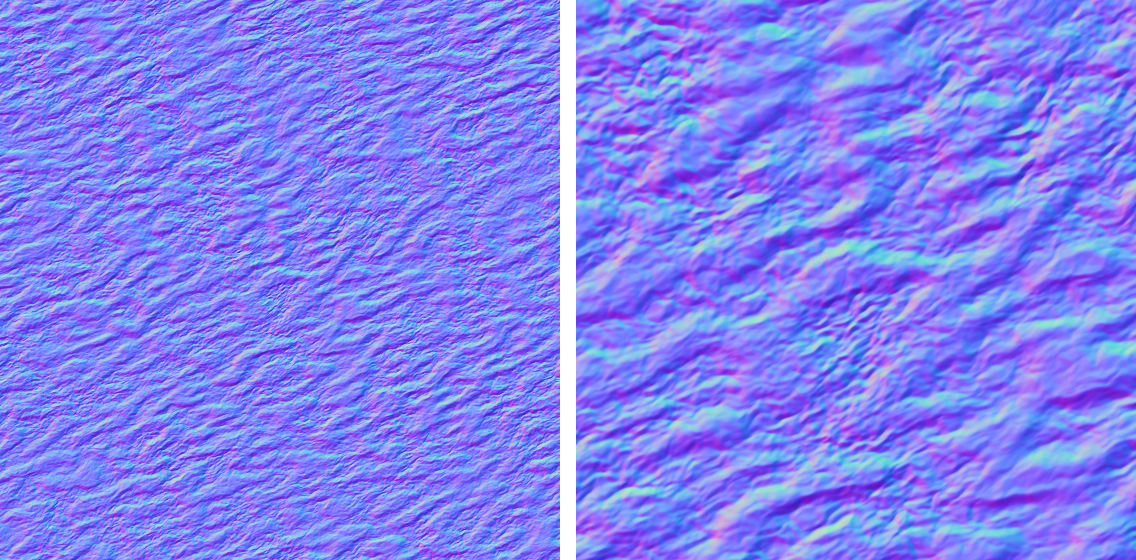
Left, the full canvas; right, a detail of the centre.
A three.js fragment shader for this texture map:

```glsl
// Tangent-space normal map of wrinkled, leathery ground.
// A height field of slanted flat-topped ridges, creased billows and fine grit
// is differentiated numerically, and its surface normal is stored as colour.

varying vec2 vUv;

const float TAU = 6.2831853;
const float GRAIN_ANGLE = 0.38;   // direction of the ridges
const float RELIEF = 1.20;        // overall steepness
const float SAMPLE_STEP = 0.0007; // distance used for the slopes

// Random unit vector for a lattice cell
vec2 cellGradient(vec2 cell, float seed) {
  float h = fract(sin(dot(cell, vec2(127.1, 311.7)) + seed * 17.3) * 43758.545);
  return vec2(cos(TAU * h), sin(TAU * h));
}

// Gradient noise, roughly -0.7 to 0.7
float gradientNoise(vec2 p, float seed) {
  vec2 i = floor(p);
  vec2 f = p - i;
  vec2 w = f * f * f * (f * (f * 6.0 - 15.0) + 10.0);
  vec2 e = vec2(0.0, 1.0);
  float a = dot(cellGradient(i, seed), f);
  float b = dot(cellGradient(i + e.yx, seed), f - e.yx);
  float c = dot(cellGradient(i + e.xy, seed), f - e.xy);
  float d = dot(cellGradient(i + e.yy, seed), f - e.yy);
  return mix(mix(a, b, w.x), mix(c, d, w.x), w.y);
}

// Puffy bumps parted by narrow creases; softness rounds the creases
float billow(vec2 p, float softness, float seed) {
  float n = gradientNoise(p, seed);
  return sqrt(n * n + softness * softness);
}

// Flat tops and flat floors joined by steep flanks
float plateau(vec2 p, float flank, float seed) {
  return smoothstep(-flank, flank, gradientNoise(p, seed) - 0.03);
}

vec2 rotate(vec2 p, float angle) {
  float c = cos(angle);
  float s = sin(angle);
  return vec2(c * p.x + s * p.y, c * p.y - s * p.x);
}

vec2 noiseOffset(vec2 p, float seed) {
  return vec2(gradientNoise(p, seed), gradientNoise(p, seed + 0.5));
}

// Bends the ridges gently and frays their outlines
vec2 bend(vec2 p) {
  return p + 0.020 * noiseOffset(p * 3.0, 1.0)
           + 0.006 * noiseOffset(p * 18.0, 2.0)
           + 0.0025 * noiseOffset(p * 80.0, 3.0);
}

// A layer scaled so that its weight sets the slope, whatever its frequency
float slopeLayer(float value, float weight, vec2 frequency) {
  return value * weight / frequency.y;
}

float surfaceHeight(vec2 uv) {
  vec2 p = rotate(bend(uv), GRAIN_ANGLE);
  vec2 ridgeFreq = vec2(18.0, 44.0);
  vec2 creaseFreq = vec2(46.0, 86.0);
  vec2 gritFreq = vec2(105.0, 180.0);
  vec2 dustFreq = vec2(190.0, 270.0);

  // Broad patches of stronger ridges or rougher grit
  float ridgePatch = 1.0 + 0.6 * gradientNoise(uv * 5.0, 5.0);
  float gritPatch = 1.0 + 0.9 * gradientNoise(uv * 9.0, 6.0);

  // Ridge tops are smoother than the ground between them
  float tops = plateau(p * ridgeFreq, 0.24, 7.0);
  gritPatch *= 1.15 - 0.4 * tops;

  float ridges = billow(p * ridgeFreq * 1.1 + 5.3, 0.04, 8.0);
  float creases = billow(p * creaseFreq + 3.7, 0.03, 9.0);
  float grit = gradientNoise(p * gritFreq, 10.0);
  float dust = gradientNoise(p * dustFreq, 11.0);

  float h = slopeLayer(tops, 0.19, ridgeFreq) * ridgePatch;
  h += slopeLayer(ridges, 0.20, ridgeFreq) * ridgePatch;
  h += slopeLayer(creases, 0.23, creaseFreq) * gritPatch;
  h += slopeLayer(grit, 0.20, gritFreq) * gritPatch;
  h += slopeLayer(dust, 0.19, dustFreq) * gritPatch;
  return h;
}

// Central differences of the height
vec2 surfaceSlope(vec2 uv, float eps) {
  vec2 dx = vec2(eps, 0.0);
  vec2 dy = dx.yx;
  return vec2(surfaceHeight(uv + dx) - surfaceHeight(uv - dx),
              surfaceHeight(uv + dy) - surfaceHeight(uv - dy)) / (2.0 * eps);
}

// Red grows towards the left, green upwards, blue out of the plane
vec3 encodeNormal(vec2 slope) {
  vec3 normal = normalize(vec3(slope.x, -slope.y, 1.0));
  return 0.5 + 0.5 * normal;
}

void main() {
  vec2 slope = RELIEF * surfaceSlope(vUv, SAMPLE_STEP);
  gl_FragColor = vec4(encodeNormal(slope), 1.0);
}
```
